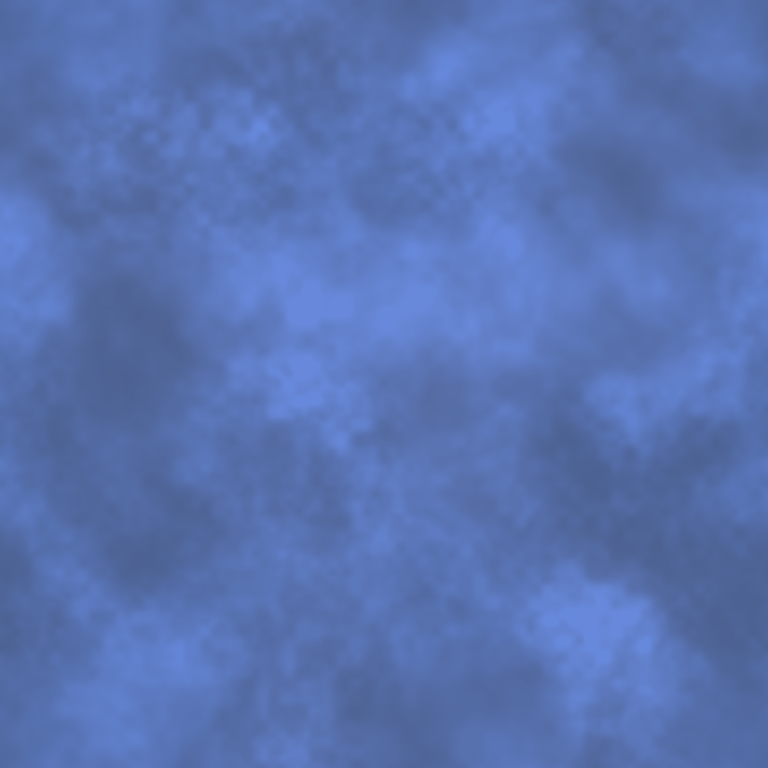
This texture is drawn by a WebGL 2 fragment shader. Its source:

```glsl
#version 300 es
precision highp float;
// Soft blue cloud haze with faint diagonal streaks and fine mottling, tiling on both axes.

#define BASE_CELLS 6.0
#define OCTAVES 4
#define GAIN 0.58
#define WARP 0.05
#define BROAD 0.25
#define STREAK 0.52
#define MOTTLE 0.35
#define CONTRAST 3.7
#define SKEW 0.12
#define MEAN_COLOR vec3(0.337, 0.435, 0.670)
#define TONE_STEP vec3(0.0185, 0.0280, 0.0530)
#define TINT_STEP vec3(-0.010, 0.0, 0.012)

uniform vec2 u_resolution;
out vec4 fragColor;

float hash(vec2 cell, float seed) {
    return fract(sin(dot(cell, vec2(127.1, 311.7)) + seed * 74.7) * 43758.5453);
}

// Value noise centred on zero that wraps after a whole number of cells.
float wrapNoise(vec2 p, vec2 period, float seed) {
    vec2 cell = floor(p);
    vec2 f = p - cell;
    vec2 w = f * f * f * (f * (f * 6.0 - 15.0) + 10.0);
    vec2 lo = mod(cell, period);
    vec2 hi = mod(cell + 1.0, period);
    float bottom = mix(hash(lo, seed), hash(vec2(hi.x, lo.y), seed), w.x);
    float top = mix(hash(vec2(lo.x, hi.y), seed), hash(hi, seed), w.x);
    return mix(bottom, top, w.y) - 0.5;
}

float tileNoise(vec2 uv, float cells, float seed) {
    return wrapNoise(uv * cells, vec2(cells), seed);
}

float clouds(vec2 uv) {
    float sum = 0.0;
    float amplitude = 1.0;
    float cells = BASE_CELLS;
    for (int i = 0; i < OCTAVES; i++) {
        sum += amplitude * tileNoise(uv, cells, float(i) + 1.0);
        amplitude *= GAIN;
        cells *= 2.0;
    }
    return sum;
}

// Long cells running from upper left to lower right.
float streaks(vec2 uv) {
    vec2 period = vec2(9.0, 3.0);
    vec2 diagonal = vec2(uv.x + uv.y, uv.x - uv.y);
    return wrapNoise(diagonal * period, period, 11.0);
}

void main() {
    vec2 uv = gl_FragCoord.xy / u_resolution;

    // Bend the cells so that their grid does not show.
    vec2 bend = vec2(tileNoise(uv, 7.0, 21.0), tileNoise(uv, 7.0, 22.0));
    vec2 warped = uv + WARP * bend;

    // Cloud tone: broad areas, billows and streaks.
    float tone = clouds(warped) + BROAD * tileNoise(warped, 4.0, 31.0);
    tone += STREAK * streaks(warped);

    // Fine mottling that comes and goes in patches.
    float patchiness = smoothstep(-0.2, 0.3, tileNoise(uv, 5.0, 41.0));
    float grain = tileNoise(uv, 56.0, 42.0) + 0.5 * tileNoise(uv, 90.0, 43.0);
    tone += MOTTLE * mix(0.2, 1.0, patchiness) * grain;

    // Colour: one blue ramp with a slight drift between grey and pure blue.
    float level = clamp(tone * CONTRAST, -2.4, 2.8);
    level += SKEW * (level * level - 1.0);
    float tint = tileNoise(warped, 5.0, 51.0);
    fragColor = vec4(MEAN_COLOR + TONE_STEP * level + TINT_STEP * tint, 1.0);
}
```
